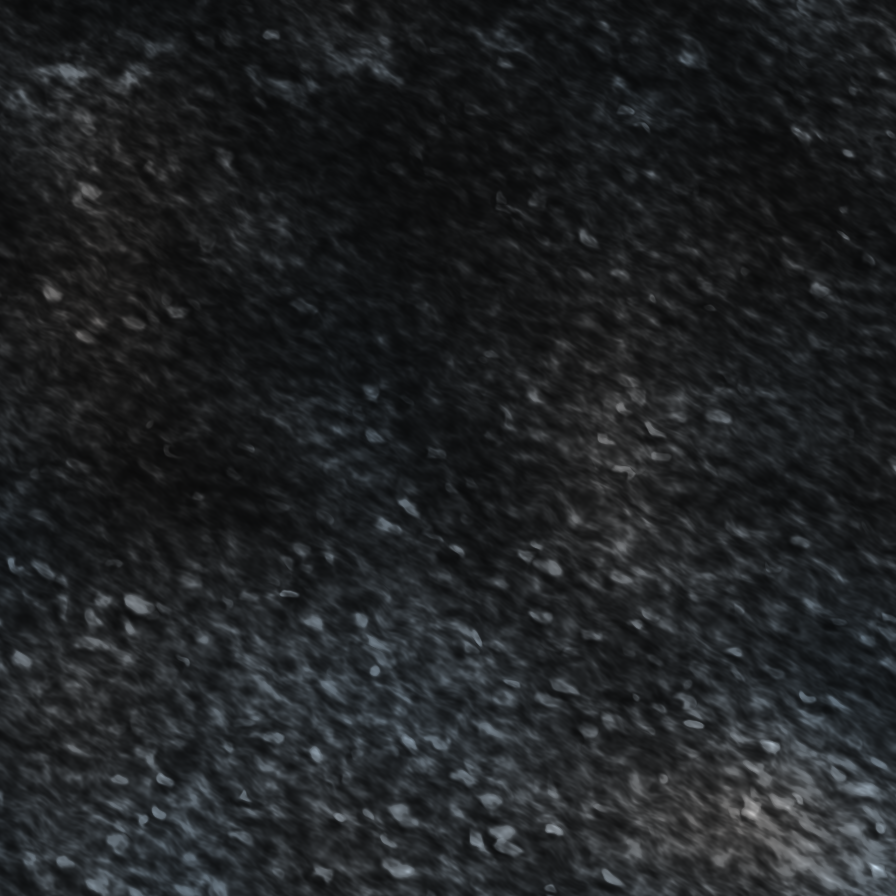
Reproduce this texture procedurally as a Shadertoy shader.

```glsl
// Dark, damp gravel slope seen at a slant: slanted streaky noise and scattered
// chips modulate a tone that brightens toward the foreground, with broad
// warm and blue stains and a broken row of pale stones near the top.

const float TONE_NEAR = 0.178;
const float TONE_FAR = 0.083;
const float TONE_FLOOR = 0.030;
const float TONE_KNEE = 0.40;                 // highlights compress above this
const float SLANT = 0.58;                     // downhill angle to the right
const vec2 GRAIN_FREQ = vec2(31.0, 66.0);     // along and across the slant
const vec2 CHIP_FREQ = vec2(25.0, 46.0);
const float GRAIN_CONTRAST = 1.70;
const float PATCH_CONTRAST = 1.20;
const float CHIP_LIGHT = 1.35;
const float CHIP_SHADE = 0.65;
const float STONE_LIGHT = 1.30;
const vec3 WARM = vec3(1.02, 0.99, 0.97);
const vec3 COOL = vec3(0.84, 1.00, 1.13);

vec2 hash2(vec2 p) {
    vec3 q = fract(vec3(p.xyx) * vec3(0.1031, 0.1030, 0.0973));
    q += dot(q, q.yzx + 33.33);
    return fract((q.xx + q.yz) * q.zy);
}

float cornerSlope(vec2 cell, vec2 offset) {
    return dot(hash2(cell) * 2.0 - 1.0, offset);
}

// Gradient noise, roughly -0.7 to 0.7
float noise(vec2 p) {
    vec2 i = floor(p), f = fract(p);
    vec2 u = f * f * f * (f * (f * 6.0 - 15.0) + 10.0);
    vec2 e = vec2(1.0, 0.0);
    float low = mix(cornerSlope(i, f), cornerSlope(i + e.xy, f - e.xy), u.x);
    float high = mix(cornerSlope(i + e.yx, f - e.yx), cornerSlope(i + e.xx, f - e.xx), u.x);
    return mix(low, high, u.y);
}

float fbm(vec2 p) {
    float sum = 0.0, weight = 1.0;
    for (int k = 0; k < 3; k++) {
        sum += weight * noise(p);
        p = p * 1.93 + vec2(17.3, 9.1);
        weight *= 0.55;
    }
    return sum;
}

// Scattered soft chips: lit body with a dark lower edge
float chips(vec2 p) {
    vec2 cell = floor(p);
    float light = 0.0, shade = 0.0;
    for (int y = -1; y <= 1; y++)
    for (int x = -1; x <= 1; x++) {
        vec2 id = cell + vec2(x, y);
        vec2 place = hash2(id + 51.0);
        vec2 kind = hash2(id + 203.0);
        vec2 d = p - id - 0.15 - 0.7 * place;
        d.y += (place.x - 0.5) * d.x;
        float radius = mix(0.25, 0.60, kind.x);
        float strength = kind.y * kind.y * kind.y;
        light = max(light, strength * smoothstep(radius, radius * 0.45, length(d)));
        shade = max(shade, strength * smoothstep(radius * 1.2, radius * 0.4, length(d + vec2(0.1, 0.5))));
    }
    return CHIP_LIGHT * light - CHIP_SHADE * shade * (1.0 - light);
}

void mainImage(out vec4 fragColor, in vec2 fragCoord) {
    vec2 uv = fragCoord / iResolution.y;

    // Grain shrinks with distance and follows the slant
    vec2 ground = vec2((uv.x - 0.5) * (1.0 + 0.2 * uv.y), uv.y + 0.12 * uv.y * uv.y);
    ground += 0.008 * vec2(noise(ground * 22.0), noise(ground * 22.0 + 40.0));
    float c = cos(SLANT), s = sin(SLANT);
    vec2 slope = vec2(c * ground.x - s * ground.y, s * ground.x + c * ground.y) + 5.0;

    // Broad stains and foreground light
    float stain = fbm(slope * vec2(3.0, 5.0) + 3.0);
    float nearness = 1.0 - smoothstep(0.0, 0.80, uv.y - 0.15 * (uv.x - 0.5));
    vec2 glowOffset = (uv - vec2(0.77, 0.08)) * vec2(5.0, 9.0);
    float glow = exp(-dot(glowOffset, glowOffset));

    // Fine surface relief
    float grain = fbm(slope * GRAIN_FREQ);
    float chipMask = smoothstep(-0.35, 0.30, noise(slope * 7.0 + 11.0) + 0.35 * nearness);
    float chip = chips(slope * CHIP_FREQ + 0.35 * noise(slope * 60.0)) * chipMask;

    // Broken row of pale stones
    float row = exp(-pow((uv.y - 0.92 - 0.05 * noise(uv * 5.0)) / 0.050, 2.0));
    float lumps = fbm(slope * vec2(8.0, 13.0) + 29.0);
    float stones = row * smoothstep(0.04, 0.26, lumps);

    float logTone = GRAIN_CONTRAST * grain + PATCH_CONTRAST * stain + chip;
    logTone += STONE_LIGHT * stones + 0.35 * glow;
    float base = TONE_FAR * pow(TONE_NEAR / TONE_FAR, nearness);
    float tone = TONE_FLOOR + (base - TONE_FLOOR) * exp(logTone);
    tone = min(tone, TONE_KNEE + 0.3 * (tone - TONE_KNEE));

    // Warm earth against blue, strongest in the low corners
    float blue = 0.42 + 0.7 * noise(uv * 3.7 + 8.0) + 0.30 * nearness + 0.10 * stones - 0.55 * glow;
    vec3 tint = mix(WARM, COOL, clamp(blue, 0.0, 1.0));
    fragColor = vec4(tone * tint, 1.0);
}
```
